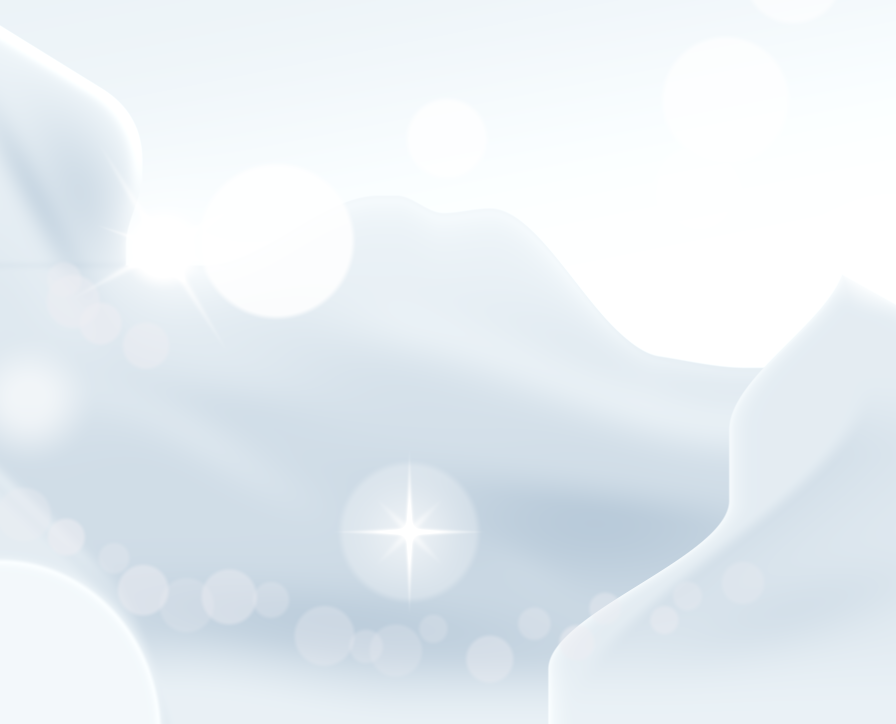
Write a WebGL 1 fragment shader that draws this background.

```glsl
precision highp float;
uniform vec2 u_resolution;

#define SPAN vec2(7.68, 6.22)
#define DEEP vec3(0.72, 0.79, 0.85)
#define PALE vec3(0.96, 0.98, 0.99)
#define BLUSH vec3(0.93, 0.93, 0.95)
#define FLARE vec2(1.40, 2.13)
#define STAR vec2(3.51, 4.57)
#define VALLEY_DISCS 18
#define CLUSTER_DISCS 4
#define RIM_WIDTH 0.035

float hash(float n) { return fract(sin(n * 12.9898) * 43758.5453); }

float bell(float d, float width) { return exp(-d * d / (width * width)); }

// Soft rotated ellipse
float blot(vec2 p, vec2 center, vec2 size, float angle) {
  vec2 q = p - center;
  float c = cos(angle), s = sin(angle);
  q = vec2(c * q.x + s * q.y, c * q.y - s * q.x) / size;
  return exp(-dot(q, q));
}

float disc(vec2 p, vec2 center, float radius, float blur) {
  return 1.0 - smoothstep(radius - blur, radius + blur, length(p - center));
}

// Tapered ray through the origin
float spike(vec2 q, float angle, float len, float width) {
  vec2 dir = vec2(cos(angle), sin(angle));
  float fade = max(0.0, 1.0 - abs(dot(q, dir)) / len);
  return fade * bell(q.x * dir.y - q.y * dir.x, width * (0.4 + fade));
}

float smoothMax(float a, float b, float k) {
  float h = max(k - abs(a - b), 0.0) / k;
  return max(a, b) + h * h * k * 0.25;
}

// Upper edge of the broad sheet
float crest(float x) {
  return 2.28 - 0.60 * smoothstep(1.75, 3.25, x) + 0.15 * smoothstep(3.4, 3.8, x)
    - 0.04 * smoothstep(3.8, 4.2, x) + 1.24 * smoothstep(4.2, 5.65, x)
    + 0.13 * smoothstep(5.3, 6.4, x);
}

float sheetTone(vec2 p) {
  float t = mix(0.80, 0.40, smoothstep(2.2, 4.1, p.y));
  t = mix(t, 0.68, 0.8 * blot(p, vec2(1.9, 2.95), vec2(0.9, 0.4), 0.3));
  t = mix(t, 0.38, 0.7 * blot(p, vec2(2.1, 3.6), vec2(1.0, 0.25), 0.15));
  t = mix(t, 0.46, 0.7 * blot(p, vec2(3.6, 3.45), vec2(1.1, 0.4), 0.35));
  // Long lit folds
  float upper = p.y - 2.65 - smoothstep(2.8, 6.4, p.x);
  t = mix(t, 0.85, 0.75 * bell(upper, 0.27) * smoothstep(2.5, 3.6, p.x));
  float lower = p.y - 3.3 - 1.2 * smoothstep(0.5, 3.4, p.x);
  t = mix(t, 0.64, 0.7 * bell(lower, 0.24) * (1.0 - smoothstep(1.6, 3.3, p.x)));
  // Deep hollows
  float lip = smoothstep(-0.15, 0.3, p.y - 3.95 - 0.15 * (p.x - 4.0));
  t = mix(t, 0.0, 0.95 * lip * blot(p, vec2(5.1, 4.5), vec2(1.4, 0.6), 0.05));
  t = mix(t, 0.04, 0.85 * blot(p, vec2(3.0, 5.35), vec2(1.9, 0.32), 0.1));
  t = mix(t, 0.35, 0.6 * blot(p, vec2(4.5, 4.95), vec2(0.5, 0.18), 0.5));
  // Left hump
  t = mix(t, 0.25, 0.8 * blot(p, vec2(0.75, 1.75), vec2(0.38, 0.8), -0.4));
  t = mix(t, 0.18, 0.8 * blot(p, vec2(0.35, 1.75), vec2(0.14, 0.9), -0.5));
  t = mix(t, 0.62, 0.8 * blot(p, vec2(0.0, 2.6), vec2(0.45, 0.9), -0.4));
  // Pale cloth along the bottom
  float floorEdge = 5.45 + 0.25 * smoothstep(1.5, 3.5, p.x);
  return mix(t, 0.80, smoothstep(-0.1, 0.55, p.y - floorEdge));
}

void main() {
  // Canvas units, measured down from the top left
  vec2 uv = gl_FragCoord.xy / u_resolution;
  vec2 p = vec2(uv.x, 1.0 - uv.y) * SPAN;
  float aa = 1.2 * SPAN.y / u_resolution.y;
  float tone = 0.86 + 0.30 * smoothstep(0.0, 3.4, p.y + 0.2 * p.x);

  // Broad sheet and left hump
  float top = crest(p.x) - p.y;
  float side = p.x - 1.22 + 0.14 * smoothstep(1.5, 2.1, p.y);
  float hump = smoothMax(side, 0.85 * (0.22 + 0.62 * p.x - p.y), 0.35);
  float edge = min(top, hump);
  float silk = sheetTone(p) + 0.25 * exp(min(edge, 0.0) * 5.0) - 0.08 * bell(top, RIM_WIDTH);
  silk += 0.3 * bell(hump + 0.04, 0.07) * (1.0 - smoothstep(1.0, 2.0, p.y));
  tone = mix(tone, silk, 1.0 - smoothstep(-aa, aa, edge));

  // Lower left sheets
  float outer = p.y - 4.1 - 0.95 * p.x - 0.25 * p.x * p.x * p.x * smoothstep(0.9, 1.7, p.x);
  tone = mix(tone, 0.72, smoothstep(-0.05, 0.25, outer));
  tone += 0.25 * bell(outer, 0.09) * (1.0 - smoothstep(0.4, 1.5, p.x));
  float inner = length((p - vec2(0.0, 6.3)) / vec2(1.37, 1.48)) - 1.0;
  tone = mix(tone, 0.97, 1.0 - smoothstep(-aa, 2.0 * aa, inner));
  tone += 0.12 * bell(inner, 0.03);

  // Right fold and its inner turn
  float foldX = 7.25 - smoothstep(2.2, 3.7, p.y) - 1.55 * smoothstep(4.3, 5.75, p.y);
  float fold = min(p.x - foldX, p.y - 2.36 - 0.56 * (p.x - 7.22));
  float turn = p.x - 7.4 + 2.5 * smoothstep(3.3, 6.2, p.y);
  float foldTone = 0.72 + 0.16 * bell(fold, 0.12);
  float shadow = smoothstep(-0.12, 0.12, turn) * exp(-0.9 * max(turn, 0.0));
  foldTone -= 0.28 * shadow * smoothstep(3.2, 4.0, p.y) * (1.0 - smoothstep(5.0, 6.1, p.y));
  foldTone -= 0.18 * blot(p, vec2(6.9, 5.25), vec2(1.1, 0.3), -0.3);
  foldTone += 0.10 * bell(fold, RIM_WIDTH) + 0.1 * smoothstep(5.4, 6.2, p.y);
  tone = mix(tone, foldTone, smoothstep(-aa, aa, fold));
  vec3 color = mix(DEEP, PALE, tone);

  // Large white lights
  float light = 0.85 * disc(p, vec2(2.37, 2.07), 0.66, 0.03);
  light = max(light, 0.75 * disc(p, vec2(3.83, 1.19), 0.34, 0.03));
  light = max(light, 0.70 * disc(p, vec2(6.22, 0.86), 0.54, 0.03));
  light = max(light, 0.45 * disc(p, vec2(5.98, 1.61), 0.36, 0.03));
  light = max(light, 0.60 * disc(p, vec2(6.80, -0.22), 0.42, 0.03));
  light = max(light, 0.70 * disc(p, vec2(7.55, 2.15), 0.42, 0.2));
  light = max(light, 0.60 * disc(p, vec2(0.25, 3.45), 0.35, 0.25));
  color = mix(color, vec3(1.0), light);

  // Small lights along the valley and in the left cluster
  for (int i = 0; i < VALLEY_DISCS + CLUSTER_DISCS; i++) {
    float n = float(i), k = n - float(VALLEY_DISCS);
    float x = 0.1 + 0.36 * n + 0.2 * hash(n + 3.0);
    vec2 center = vec2(x, 5.5 - 0.07 * (x - 4.0) * (x - 4.0) + 0.35 * (hash(n + 7.0) - 0.5));
    if (k >= 0.0) center = vec2(0.55 + 0.078 * k * k, 2.4 + 0.19 * k);
    float radius = 0.12 + 0.14 * hash(n + 11.0);
    float glow = 0.25 + 0.35 * hash(n + 17.0);
    color = mix(color, BLUSH, glow * disc(p, center, radius, 0.025));
  }

  // Bright flare and cross star
  vec2 f = p - FLARE, s = p - STAR;
  float shine = disc(p, FLARE, 0.27, 0.12) + 0.5 * bell(length(f), 0.5);
  shine += 0.8 * (spike(f, 1.02, 1.05, 0.03) + spike(f, 2.63, 0.9, 0.03) + spike(f, 0.33, 0.6, 0.02));
  shine += disc(p, STAR, 0.59, 0.04) * (0.22 + 0.4 * bell(length(s), 0.4));
  shine += 0.85 * (spike(s, 0.0, 0.65, 0.02) + spike(s, 1.571, 0.7, 0.02));
  shine += 0.3 * (spike(s, 0.785, 0.4, 0.03) + spike(s, 2.356, 0.4, 0.03));
  color = mix(color, vec3(1.0), clamp(shine, 0.0, 1.0));
  gl_FragColor = vec4(clamp(color, 0.0, 1.0), 1.0);
}
```
